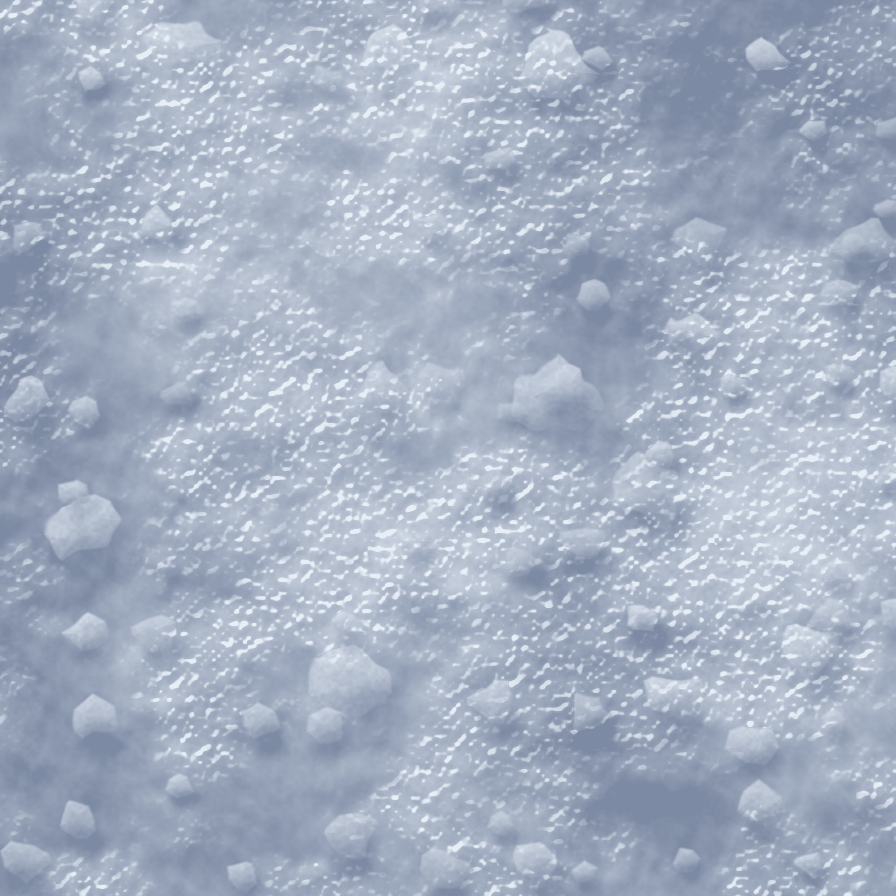
Give the GLSL for this texture, as a Shadertoy shader.

```glsl
#define SHADE_COLOR vec3(.54, .59, .68)
#define LIT_COLOR vec3(.82, .855, .90)
#define SUN vec2(-.33, .944)
#define BASE_TONE .23
#define DRIFT_CONTRAST 1.35
#define RELIEF_CONTRAST 1.15
#define CRUMB_SCALE 112.
#define CRUMB_GLOW .88
#define CHUNK_SHARE .5
#define CHUNK_SIDES 7

float hash(vec2 p) {
    return fract(sin(dot(p, vec2(127.1, 311.7))) * 43758.5453);
}

float noise(vec2 p) {
    vec2 cell = floor(p), f = fract(p);
    f = f * f * (3. - 2. * f);
    return mix(mix(hash(cell), hash(cell + vec2(1, 0)), f.x),
               mix(hash(cell + vec2(0, 1)), hash(cell + vec2(1, 1)), f.x), f.y);
}

float fbm(vec2 p) {
    float sum = 0., amplitude = .52;
    for (int i = 0; i < 5; i++) {
        sum += amplitude * noise(p);
        p = mat2(1.6, 1.2, -1.2, 1.6) * p + 17.3;
        amplitude *= .5;
    }
    return sum;
}

// Height of the loose crumbs, slightly stretched along a diagonal
float crumbs(vec2 p) {
    vec2 slanted = mat2(.8, -.6, .6, .8) * p * vec2(1., 1.15);
    return .6 * noise(slanted * CRUMB_SCALE) + .4 * noise(p * CRUMB_SCALE * 1.8 + 9.);
}

// Faceted lumps on a jittered grid, blended over the tone with a soft shadow
float addChunks(float tone, vec2 p, float cells, float seed) {
    vec2 home = floor(p * cells);
    float speckle = noise(p * 250.) - .5;
    vec2 wobble = vec2(noise(p * 45.), noise(p * 45. + 40.)) - .5;
    for (int n = 0; n < 9; n++) {
        vec2 id = home + vec2(n % 3 - 1, n / 3 - 1);
        vec2 key = id + seed;
        vec2 center = (id + .2 + .6 * vec2(hash(key), hash(key + 5.3))) / cells;
        if (hash(key + 11.7) > CHUNK_SHARE * (.45 + center.x)) continue;

        float radius = mix(.15, .29, hash(key + 2.9)) / cells;
        vec2 offset = p - center + wobble * radius * .35;
        offset.y *= 1.15;

        // Irregular polygon: the farthest of several half planes
        float edge = -1.;
        vec2 facing = SUN;
        for (int k = 0; k < CHUNK_SIDES; k++) {
            float turn = float(k);
            float angle = 6.2832 * (turn + .7 * hash(key + turn * 3.1)) / float(CHUNK_SIDES);
            vec2 side = vec2(cos(angle), sin(angle));
            float reach = dot(offset, side) - radius * mix(.7, 1.15, hash(key + turn * 1.7 + 8.));
            if (reach > edge) {
                edge = reach;
                facing = side;
            }
        }

        float height = dot(offset, SUN) / radius;
        float shadow = 1. - smoothstep(.3, 1.5, length(offset + SUN * radius * 1.1) / radius);
        tone -= .32 * shadow;

        float bevel = smoothstep(-.6, -.32, edge / radius);
        float face = .59 + .2 * height + .17 * bevel * dot(facing, SUN) + .2 * speckle;
        float cover = 1. - smoothstep(-.002, .0025, edge);
        cover *= mix(.6, 1., hash(key + 6.1)) * mix(.55, 1., smoothstep(-1., .2, height));
        tone = mix(tone, face, cover);
    }
    return tone;
}

void mainImage(out vec4 fragColor, in vec2 fragCoord) {
    vec2 p = fragCoord / iResolution.xy;
    vec2 warped = p + .035 * (vec2(fbm(p * 9.), fbm(p * 9. + 31.)) - .5);

    // Broad drifts and lumps lit from above
    float drift = fbm(warped * 4.5) - .5;
    float relief = fbm(warped * 15. + 7.) - fbm((warped + SUN * .016) * 15. + 7.);
    float tone = BASE_TONE + DRIFT_CONTRAST * drift + RELIEF_CONTRAST * relief;

    // Larger smooth chunks lie below the powder
    tone = addChunks(tone, p, 6., 3.);
    float beforeSmall = tone;
    tone = addChunks(tone, p + .03, 11., 47.);
    float chunkTrace = smoothstep(.04, .2, abs(tone - beforeSmall));

    // Sparkling crumbs gathered in patches
    float powder = smoothstep(.35, .62, fbm(warped * 9. + 3.) + .5 * relief);
    powder *= 1. - .65 * chunkTrace;
    powder *= 1. - .4 * smoothstep(.5, .75, tone);
    float slope = crumbs(p) - crumbs(p + SUN * .0045);
    float glint = smoothstep(.03, .3, slope);
    float hollow = smoothstep(.05, .35, -slope);
    tone += powder * (.12 + CRUMB_GLOW * glint - .1 * hollow);

    // Faint frost over everything
    tone += .07 * (noise(p * 230. + 60.) - .5);
    fragColor = vec4(mix(SHADE_COLOR, LIT_COLOR, clamp(tone, -.18, 1.3)), 1.);
}
```
